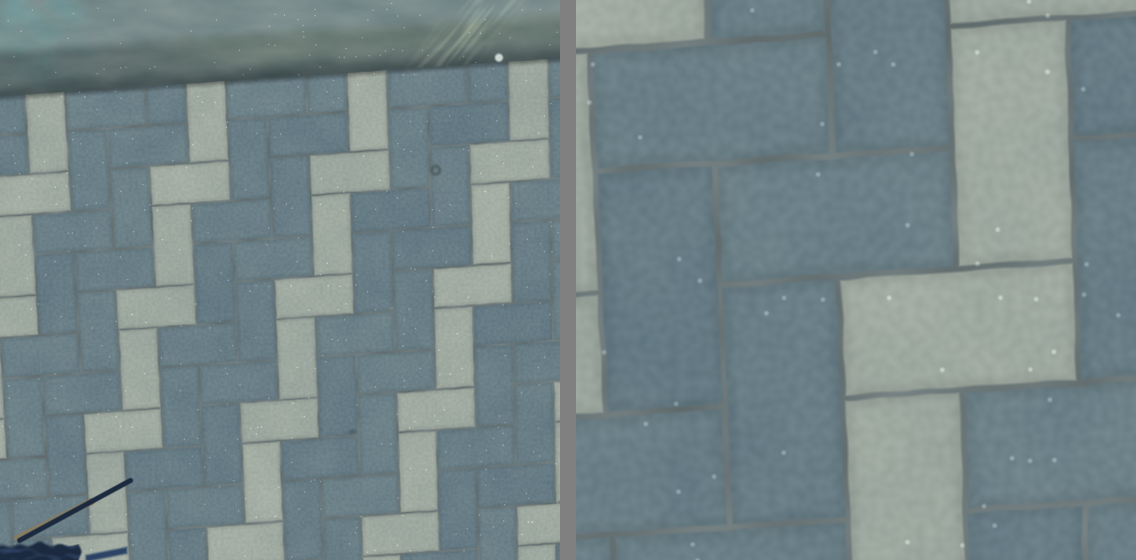
Left: the whole. Right: its middle third, enlarged.
Write a WebGL 2 fragment shader that draws this texture.

```glsl
#version 300 es
precision highp float;

uniform vec2 u_resolution;
out vec4 fragColor;

const vec3 BLUE_PAVER = vec3(0.415, 0.497, 0.530);
const vec3 PALE_PAVER = vec3(0.625, 0.667, 0.632);
const vec3 JOINT = vec3(0.415, 0.460, 0.465);
const vec3 CURB_TOP = vec3(0.475, 0.545, 0.545);
const vec3 CURB_FACE = vec3(0.365, 0.425, 0.425);
const vec3 CURB_FOOT = vec3(0.270, 0.325, 0.330);
const vec3 NAVY = vec3(0.110, 0.165, 0.250);
const vec3 TAN = vec3(0.520, 0.490, 0.390);

float hash(vec2 p) {
    vec3 q = fract(p.xyx * vec3(0.1031, 0.1030, 0.0973));
    q += dot(q, q.yzx + 33.33);
    return fract((q.x + q.y) * q.z);
}

vec2 gradient(vec2 cell) {
    float a = 6.2832 * hash(cell);
    return vec2(cos(a), sin(a));
}

float noise(vec2 p) {
    vec2 i = floor(p), f = fract(p);
    vec2 w = f * f * f * (f * (f * 6.0 - 15.0) + 10.0);
    vec2 e = vec2(0.0, 1.0);
    float low = mix(dot(gradient(i), f), dot(gradient(i + e.yx), f - e.yx), w.x);
    float high = mix(dot(gradient(i + e), f - e), dot(gradient(i + e.yy), f - e.yy), w.x);
    return mix(low, high, w.y);
}

float fbm(vec2 p) {
    float sum = 0.0, amp = 0.6;
    for (int i = 0; i < 4; i++) {
        sum += amp * noise(p);
        p = p * 2.03 + 17.0;
        amp *= 0.5;
    }
    return sum;
}

float segment(vec2 p, vec2 a, vec2 b) {
    vec2 d = b - a;
    return length(p - a - d * clamp(dot(p - a, d) / dot(d, d), 0.0, 1.0));
}

float box(vec2 p, vec2 halfSize) {
    vec2 q = abs(p) - halfSize;
    return length(max(q, 0.0)) + min(max(q.x, q.y), 0.0);
}

float cover(float d, float soft) {
    return 1.0 - smoothstep(-soft, soft, d);
}

// Sparse bright grains, one at most per grid cell
float grains(vec2 p, float density, float amount) {
    vec2 cell = floor(p * density);
    vec2 centre = 0.25 + 0.5 * vec2(hash(cell + 3.1), hash(cell + 8.7));
    float present = step(1.0 - amount, hash(cell + 41.0));
    return present * cover(length(fract(p * density) - centre) - 0.12, 0.1);
}

// Slightly tilted, tapering paver grid, y pointing down
vec2 paverGrid(vec2 p) {
    return vec2(-8.456 + 13.77 * p.x - 0.90 * p.y + 0.682 * p.x * p.y,
                -2.343 + 0.94 * p.x + 13.82 * p.y);
}

// Herringbone of 1 by 2 pavers, every third diagonal pale
vec3 paving(vec2 p, float soft) {
    vec2 g = paverGrid(p) + 0.02 * vec2(noise(p * 45.0), noise(p * 45.0 + 70.0));
    vec2 cell = floor(g);
    float k = floor(mod(cell.x - cell.y, 4.0) + 0.5);
    bool upright = k < 0.5 || k > 2.5;
    vec2 origin = cell - vec2(k == 2.0 ? 1.0 : 0.0, k == 3.0 ? 1.0 : 0.0);
    vec2 size = upright ? vec2(1.0, 2.0) : vec2(2.0, 1.0);
    float row = floor(mod(origin.y, 3.0) + 0.5);
    bool pale = row == (upright ? 0.0 : 2.0);

    float tone = hash(origin + 90.0) - 0.5;
    float d = box(g - origin - 0.5 * size, 0.5 * size - 0.026 - 0.012 * tone);
    vec3 col = pale ? PALE_PAVER : BLUE_PAVER;
    col += tone * vec3(0.030, 0.026, 0.018);
    col += fbm(p * 14.0) * vec3(0.045, 0.040, 0.030) + 0.035 * noise(p * 170.0);
    col *= 1.0 - 0.06 * smoothstep(-0.12, 0.0, d);
    vec3 joint = JOINT + 0.09 * noise(p * 24.0 + 5.0);
    return mix(joint, col, cover(d, soft));
}

// Worn curb; rise is the height above the paving edge
vec3 curb(vec2 p, float rise) {
    float wobble = 0.006 * noise(p * 20.0);
    vec3 col = mix(CURB_FOOT, CURB_FACE, smoothstep(0.0, 0.035, rise + wobble));
    col += vec3(0.06, 0.06, 0.035) * smoothstep(0.1, 0.5, p.x) * smoothstep(0.0, 0.05, rise);
    col = mix(col, CURB_TOP, smoothstep(0.062, 0.094, rise + wobble));
    col += fbm(p * vec2(9.0, 24.0)) * vec3(0.09, 0.08, 0.07);
    float teal = cover(length(p - vec2(0.06, 0.02)) - 0.08, 0.09);
    col += teal * (0.5 + noise(p * 22.0)) * vec3(-0.05, 0.04, 0.05);
    float scrape = cover(abs(p.x + 0.8 * p.y - 0.88) - 0.035, 0.05);
    float streak = noise(vec2(p.x + 0.8 * p.y, p.y - 0.8 * p.x) * vec2(85.0, 9.0));
    return col + scrape * max(streak + 0.15, 0.0) * vec3(0.26, 0.25, 0.19);
}

void main() {
    vec2 p = gl_FragCoord.xy / u_resolution.y;
    p.y = 1.0 - p.y;
    float px = 1.0 / u_resolution.y;

    float rise = 0.172 - 0.068 * p.x - p.y + 0.002 * noise(p * 40.0);
    vec3 col = paving(p, 14.0 * px + 0.008);
    col *= 1.0 - 0.28 * smoothstep(-0.012, 0.0, rise);
    col = mix(col, curb(p, rise), cover(-rise, px));
    col += 0.16 * grains(p, 95.0, 0.045);

    // Stains and a pale chip
    float stain = cover(abs(length(p - vec2(0.778, 0.304)) - 0.007) - 0.003, 0.003);
    stain += cover(length((p - vec2(0.629, 0.771)) * vec2(0.6, 1.0)) - 0.004, 0.004);
    col = mix(col, CURB_FOOT, 0.6 * stain);
    col = mix(col, vec3(0.80, 0.84, 0.82), cover(length(p - vec2(0.891, 0.103)) - 0.007, 0.003));

    // Dark rod with a tan edge, and its base in the corner
    vec2 tip = vec2(0.233, 0.858), grip = vec2(0.035, 0.965);
    col = mix(col, TAN, cover(segment(p, mix(tip, grip, 0.35), grip - 0.004) - 0.006, px));
    col = mix(col, NAVY, cover(segment(p, tip, grip) - 0.0045, px));
    float base = box(p - vec2(0.055, 0.995), vec2(0.085, 0.022)) + 0.012 * noise(p * 35.0);
    vec3 baseColor = NAVY + 0.12 * max(noise(p * vec2(35.0, 90.0)), 0.0) * vec3(1.0, 1.4, 1.9);
    col = mix(col, baseColor, cover(base, 2.0 * px));
    vec2 q = p - vec2(0.19, 0.99);
    col = mix(col, NAVY * 1.6, cover(box(q + vec2(0.0, 0.2 * q.x), vec2(0.037, 0.006)), 2.0 * px));

    fragColor = vec4(clamp(col, 0.0, 1.0), 1.0);
}
```
